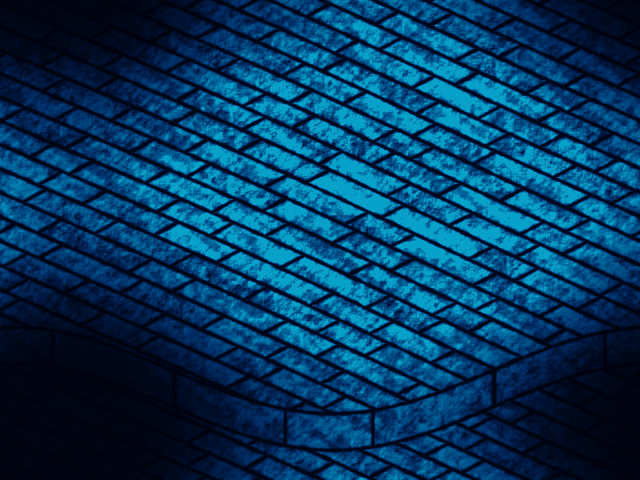
Reproduce this texture procedurally as a WebGL 2 fragment shader.

```glsl
#version 300 es
precision highp float;
// Slanted courses of worn paving stones with a curved curb, under a blue pool of light.

uniform vec2 u_resolution;
out vec4 fragColor;

const float TAU = 6.2831853;
const float ASPECT = 4.0 / 3.0;
const vec2 ROWS = vec2(12.0, 20.0);      // courses crossed along x and y
const vec2 CROSS = vec2(5.0, -7.0);      // cross joints crossed along x and y
const float BRICKS = 184.0;              // bricks in one tile: |det(ROWS, CROSS)|
const float JOINT = 0.0031;              // half width of a joint
const float JITTER = 0.5;                // variation of brick length
const float CURB_HALF = 0.038;           // half height of the curb
const float CURB_STONES = 6.0;
const float RELIEF = 1.1;                // strength of the raised grain
const vec2 GRAIN = vec2(88.0, 66.0);     // coarsest grain cells across and down
const vec2 LIGHT_CENTRE = vec2(0.59, 0.60);
const vec3 BLUES[6] = vec3[6](
  vec3(0.00, 0.01, 0.05), vec3(0.00, 0.08, 0.22), vec3(0.00, 0.18, 0.40),
  vec3(0.00, 0.31, 0.53), vec3(0.00, 0.45, 0.65), vec3(0.03, 0.63, 0.79));

float hash(vec2 p) {
  return fract(sin(dot(p, vec2(127.1, 311.7))) * 43758.5453);
}

// Whole-number modulo, safe against rounding
vec2 wrap(vec2 cell, vec2 period) {
  return floor(mod(cell + 0.5, period));
}

// Value noise that repeats over the unit square
float noise(vec2 p, vec2 period) {
  vec2 q = p * period, i = floor(q), f = q - i;
  f = f * f * (3.0 - 2.0 * f);
  vec2 a = wrap(i, period), b = wrap(i + 1.0, period);
  return mix(mix(hash(a), hash(vec2(b.x, a.y)), f.x),
             mix(hash(vec2(a.x, b.y)), hash(b), f.x), f.y);
}

float fbm(vec2 p, vec2 period) {
  float sum = 0.0, gain = 0.5;
  for (int k = 0; k < 4; k++) {
    sum += gain * noise(p, period);
    period *= 2.0;
    gain *= 0.5;
  }
  return sum / 0.9375;
}

// Random value of a (row, column) brick, equal for bricks one tile apart
float brickHash(vec2 cell) {
  vec2 place = vec2(dot(cell, vec2(-CROSS.y, ROWS.y)), dot(cell, vec2(CROSS.x, -ROWS.x)));
  return hash(wrap(place, vec2(BRICKS)));
}

// x: distance to the brick's edge, y: its random value
vec2 brick(vec2 p) {
  float r = dot(p, ROWS), row = floor(r);
  float c = dot(p, CROSS) + 0.5 * floor(mod(row + 0.5, 2.0));
  float n = floor(c);
  n -= step(c, n + JITTER * brickHash(vec2(row, n)));
  float start = n + JITTER * brickHash(vec2(row, n));
  float end = n + 1.0 + JITTER * brickHash(vec2(row, n + 1.0));
  float side = min(r - row, row + 1.0 - r) / length(ROWS / vec2(ASPECT, 1.0));
  float tip = min(c - start, end - c) / length(CROSS / vec2(ASPECT, 1.0));
  return vec2(min(side, tip), brickHash(vec2(row, n) + 7.0));
}

// Curb stones along a wave; x is negative outside the curb
vec2 curb(vec2 p) {
  float rise = p.y - 0.19 - 0.09 * cos(TAU * (p.x - 0.02));
  float s = p.x * CURB_STONES + 0.4 + 0.12 * sin(TAU * 2.0 * p.x);
  float tip = (0.5 - abs(fract(s) - 0.5)) * ASPECT / CURB_STONES;
  float side = CURB_HALF - abs(rise);
  float id = wrap(vec2(floor(s)), vec2(CURB_STONES)).x;
  return vec2(side < 0.0 ? side : min(side, tip), 0.5 * hash(vec2(id, 31.0)));
}

vec3 ramp(float t) {
  float x = clamp(t, 0.0, 1.0) * 5.0;
  int k = min(int(x), 4);
  return mix(BLUES[k], BLUES[k + 1], x - float(k));
}

void main() {
  vec2 p = gl_FragCoord.xy / u_resolution;
  float pixel = 1.0 / u_resolution.y;

  // Gentle bend of the courses
  vec2 bent = p + 0.004 * sin(TAU * (p.yx + vec2(0.1, 0.35)));
  vec2 stone = brick(bent);
  vec2 edge = curb(p);
  stone = edge.x > 0.0 ? edge : vec2(min(stone.x, -edge.x), stone.y);

  // Rough surface: streaks along the courses and raised grain
  vec2 sheared = vec2(p.x, p.y + p.x);
  float streak = fbm(sheared, vec2(18.0, 44.0));
  float grain = fbm(p, GRAIN);
  float relief = grain - fbm(p + vec2(-0.002, 0.003), GRAIN);
  float rough = mix(1.25, 0.75, stone.y);
  float wear = smoothstep(0.32, 0.64, 0.55 * streak + 0.45 * grain);

  // Slightly chipped joints with a soft shade along the rim
  float gap = stone.x + 0.003 * (grain - 0.5);
  float face = smoothstep(JOINT - pixel, JOINT + pixel + 0.001, gap);
  face *= mix(0.74, 1.0, smoothstep(JOINT, 0.009, gap));

  // Pool of light that fades to black and wraps round the tile
  vec2 wave = cos(TAU * (p - LIGHT_CENTRE));
  float glow = mix(0.03, 1.22, smoothstep(0.06, 0.82, 0.5 + 0.25 * (wave.x + wave.y)));

  float tone = mix(0.50, 0.92, wear) + 0.20 * (stone.y - 0.5) + RELIEF * rough * relief;
  float shade = glow * mix(0.05, max(tone, 0.12), face);
  fragColor = vec4(ramp(shade), 1.0);
}
```
